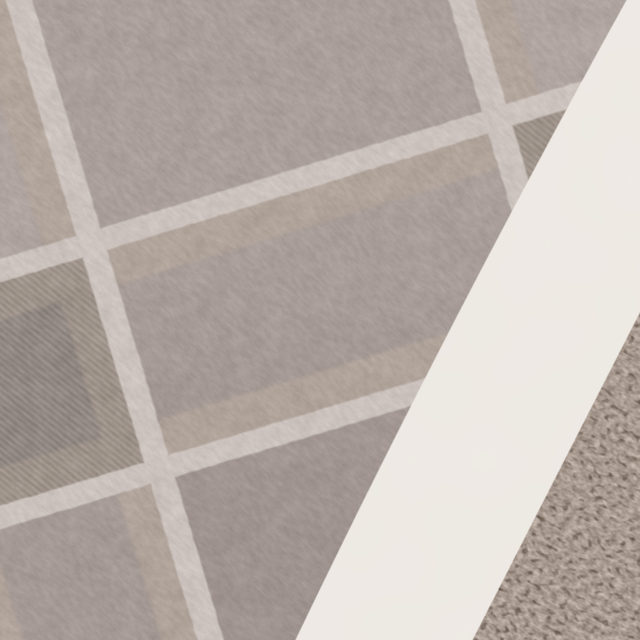
Give the GLSL for this pattern, as a Shadertoy shader.

```glsl
// Woven plaid in warm greys, cut by a pale diagonal strip, with rough tweed beyond it.
// Skewed line offsets place the pale stripes and beige borders; stretched
// gradient noise supplies the fibres, and a fine sine wave the twill.

const vec3 GREY_TOP = vec3(0.665, 0.622, 0.602);
const vec3 GREY_LOW = vec3(0.622, 0.578, 0.558);
const vec3 BEIGE = vec3(0.696, 0.645, 0.606);
const vec3 STRIPE = vec3(0.798, 0.760, 0.742);
const vec3 TWILL_DARK = vec3(0.568, 0.530, 0.512);
const vec3 TWILL_EDGE = vec3(0.620, 0.576, 0.540);
const vec3 TWEED = vec3(0.665, 0.608, 0.568);
const vec3 PAPER = vec3(0.932, 0.914, 0.892);

vec2 hashGradient(vec2 cell) {
    vec3 h = fract(cell.xyx * vec3(0.1031, 0.1030, 0.0973));
    h += dot(h, h.yzx + 33.33);
    float angle = 6.2832 * fract((h.x + h.y) * h.z);
    return vec2(cos(angle), sin(angle));
}

float gradientNoise(vec2 p) {
    vec2 i = floor(p), f = fract(p);
    vec2 u = f * f * f * (f * (f * 6.0 - 15.0) + 10.0);
    float a = dot(hashGradient(i), f);
    float b = dot(hashGradient(i + vec2(1, 0)), f - vec2(1, 0));
    float c = dot(hashGradient(i + vec2(0, 1)), f - vec2(0, 1));
    float d = dot(hashGradient(i + vec2(1, 1)), f - vec2(1, 1));
    return mix(mix(a, b, u.x), mix(c, d, u.x), u.y);
}

float fractalNoise(vec2 p, int octaves) {
    float sum = 0.0, gain = 1.0;
    for (int i = 0; i < octaves; i++) {
        sum += gain * gradientNoise(p);
        p = p * 2.03 + 17.3;
        gain *= 0.6;
    }
    return sum;
}

vec2 rotate(vec2 p, float angle) {
    float c = cos(angle), s = sin(angle);
    return vec2(c * p.x + s * p.y, c * p.y - s * p.x);
}

// Soft step: 1 where the signed distance is positive
float inside(float dist, float soft) {
    return smoothstep(-soft, soft, dist);
}

float stripe(float dist, float halfWidth, float soft) {
    return inside(halfWidth - abs(dist), soft);
}

// Border running along the inner edges of a strip
float border(float depth, float width, float soft) {
    return inside(depth, soft) * inside(width - depth, soft);
}

vec3 plaid(vec2 p, float pixel) {
    float soft = max(0.0025, pixel);
    float wobble = 0.0015 * gradientNoise(p * 60.0);

    // Signed offsets from the steep and shallow stripes
    float steepLeft = p.x + 0.3 * p.y - 0.3293 + wobble;
    float steepRight = steepLeft - 0.692;
    float upper = p.y - 0.306 * p.x - 0.5768 + wobble;
    float lower = p.y - 0.300 * p.x - 0.1914 + wobble;

    // Depth into the bordered strips
    float steepDepth = max(min(-steepLeft, steepLeft + 0.37), steepRight);
    float shallowDepth = min(-upper, lower);
    float inSteep = inside(steepDepth, soft);
    float inShallow = inside(shallowDepth, soft);
    float steepBorder = border(steepDepth, 0.076, soft * 2.0);
    float shallowBorder = border(shallowDepth, 0.078, soft * 2.0);

    vec3 color = mix(GREY_LOW, GREY_TOP, smoothstep(0.1, 0.75, p.y));
    color += 0.022 * inSteep * (1.0 - inShallow);
    color = mix(color, BEIGE, 0.8 * max(steepBorder, shallowBorder));

    // Dark twill where two strips cross
    float rib = sin(dot(p, vec2(0.62, 0.78)) * 760.0);
    vec3 twill = mix(TWILL_DARK, TWILL_EDGE, max(steepBorder, shallowBorder));
    color = mix(color, twill + 0.025 * rib, inSteep * inShallow);

    // Pale stripes
    float steepLine = min(abs(steepLeft), abs(steepRight));
    float shallowLine = min(abs(upper), abs(lower));
    float lines = max(stripe(steepLine, 0.0208, soft), stripe(shallowLine, 0.0185, soft));
    color = mix(color, STRIPE, lines);

    // Brushed fibres and broad mottling
    vec2 along = rotate(p, -0.75);
    float fibre = fractalNoise(along * vec2(55.0, 130.0), 3);
    float mottle = fractalNoise(p * 22.0, 2);
    return color + 0.038 * fibre + 0.024 * mottle;
}

vec3 tweed(vec2 p) {
    vec2 along = rotate(p, -0.5);
    float grain = fractalNoise(along * vec2(75.0, 120.0), 2);
    float pits = smoothstep(0.08, 0.5, gradientNoise(along * vec2(85.0, 125.0) + 41.0));
    return TWEED + 0.17 * grain - 0.16 * pits;
}

void mainImage(out vec4 fragColor, in vec2 fragCoord) {
    vec2 p = fragCoord / iResolution.xy;
    float pixel = 1.0 / iResolution.y;
    float drop = 1.0 - p.y;

    // Edges of the pale diagonal strip
    float nearEdge = 0.88 * (p.x - (0.979 - 0.555 * drop + 0.0376 * drop * drop));
    float farEdge = 0.89 * (p.x - (1.2494 - 0.511 * drop));

    vec3 paper = PAPER + 0.004 * gradientNoise(p * 9.0);
    vec3 color = mix(plaid(p, pixel), paper, inside(nearEdge, pixel));
    color = mix(color, tweed(p), inside(farEdge, pixel));
    fragColor = vec4(clamp(color, 0.0, 1.0), 1.0);
}
```
